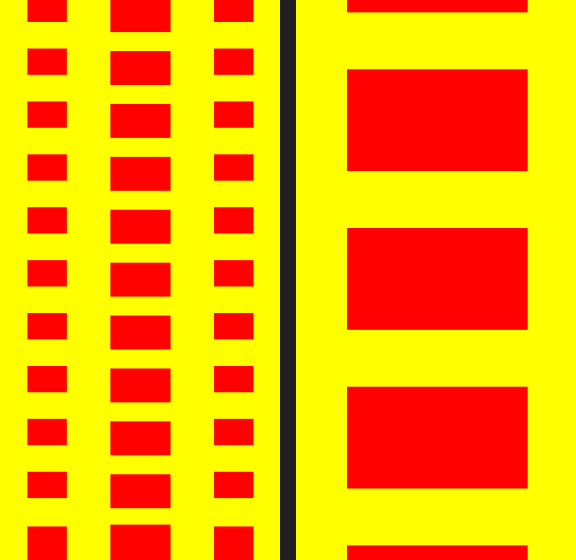
Left, the full canvas; right, a detail of the centre.
Write a Shadertoy shader that draws this pattern.

```glsl
// Three columns of red blocks stacked on yellow, the middle column wider and taller.

const vec3 YELLOW = vec3(1.0, 1.0, 0.0);
const vec3 RED = vec3(1.0, 0.005, 0.0);

const float COLUMNS = 3.0;
const float COLUMN_SHIFT = 0.0016;    // sideways offset of all columns
const float ROW_PITCH = 0.09447;      // spacing of the blocks down the canvas
const float LAST_ROW = 9.0;           // index of the last regular row

const vec2 SIDE_HALF = vec2(0.0705, 0.0235);
const vec2 MIDDLE_HALF = vec2(0.1075, 0.0303);
const float SIDE_START = 0.0157;      // depth of the first block centre
const float MIDDLE_START = 0.0270;
const float SIDE_FOOT = 0.9401;       // depth where the foot block begins
const float MIDDLE_FOOT = 0.9368;

// Antialiased coverage of a signed distance, one pixel wide.
float coverage(float dist, float pixel) {
    return clamp(0.5 - dist / pixel, 0.0, 1.0);
}

void mainImage(out vec4 fragColor, in vec2 fragCoord) {
    vec2 pixel = 1.0 / iResolution.xy;
    vec2 uv = fragCoord * pixel;
    float depth = 1.0 - uv.y;

    // Column cell and its block proportions
    float columnPos = (uv.x - COLUMN_SHIFT) * COLUMNS;
    bool isMiddle = floor(columnPos) == 1.0;
    vec2 halfSize = isMiddle ? MIDDLE_HALF : SIDE_HALF;
    float start = isMiddle ? MIDDLE_START : SIDE_START;
    float foot = isMiddle ? MIDDLE_FOOT : SIDE_FOOT;

    // Regular rows, then a foot block that runs off the lower edge
    float row = clamp(round((depth - start) / ROW_PITCH), 0.0, LAST_ROW);
    float rowDist = abs(depth - start - row * ROW_PITCH) - halfSize.y;
    float verticalDist = min(rowDist, foot - depth);
    float sideDist = abs(fract(columnPos) - 0.5) / COLUMNS - halfSize.x;

    float block = coverage(sideDist, pixel.x) * coverage(verticalDist, pixel.y);
    fragColor = vec4(mix(YELLOW, RED, block), 1.0);
}
```
